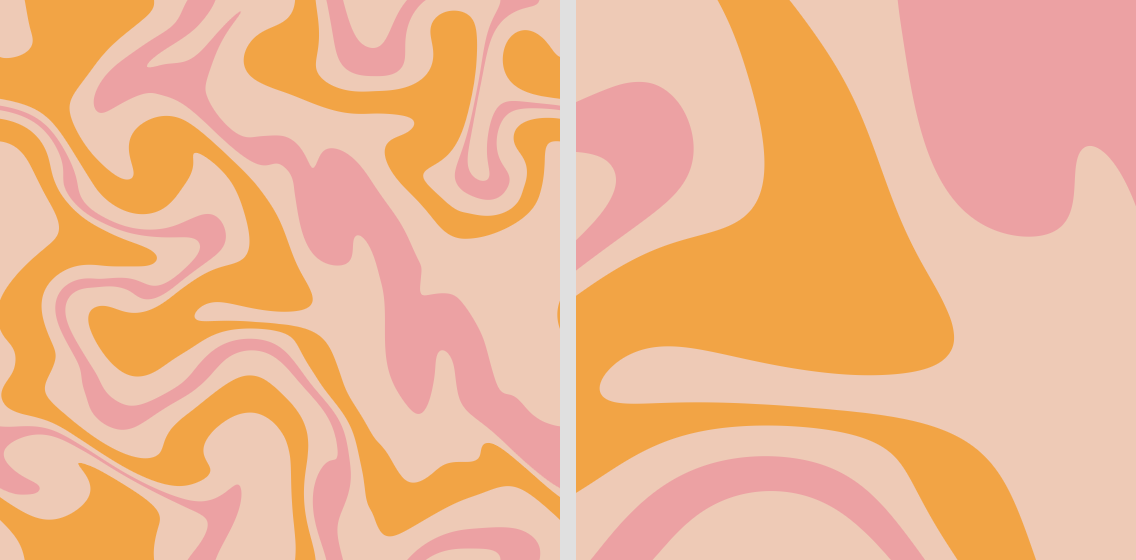
Left, the full canvas; right, a detail of the centre.
Write a Shadertoy shader that draws this pattern.

```glsl
// Seamless liquid marble: flat orange, cream and pink bands folded by a swirling flow.

#define WINDINGS vec2(2.0, 2.0)  // whole band cycles across and up the tile
#define BULGE 0.55               // how far noise bends the bands before stirring
#define BULGE_CELLS 3.0
#define STIR 0.18                // travel along the broad flow
#define STIR_CELLS 3.0
#define RIPPLE 0.04              // travel along the fine flow
#define RIPPLE_CELLS 6.0
#define STEPS 9
#define ORANGE_SHARE 0.33
#define PINK_SHARE 0.18
#define SEED 7.0

const float TAU = 6.2831853;
const vec3 CREAM = vec3(0.933, 0.792, 0.714);
const vec3 ORANGE = vec3(0.949, 0.643, 0.271);
const vec3 PINK = vec3(0.925, 0.631, 0.639);

float hash(vec2 p) {
    return fract(sin(dot(p, vec2(127.1, 311.7))) * 43758.5453);
}

// Slope of a random lattice gradient, wrapped after a whole number of cells
float corner(vec2 cell, vec2 offset, float cells, float seed) {
    float angle = TAU * hash(mod(cell, cells) + seed * vec2(17.0, 5.0));
    return dot(vec2(cos(angle), sin(angle)), offset);
}

// Tiling gradient noise over the unit square
float noise(vec2 p, float cells, float seed) {
    p *= cells;
    vec2 i = floor(p), f = p - i;
    vec2 u = f * f * f * (f * (f * 6.0 - 15.0) + 10.0);
    vec2 e = vec2(1.0, 0.0);
    float low = mix(corner(i, f, cells, seed),
                    corner(i + e.xy, f - e.xy, cells, seed), u.x);
    float high = mix(corner(i + e.yx, f - e.yx, cells, seed),
                     corner(i + e.xx, f - e.xx, cells, seed), u.x);
    return mix(low, high, u.y);
}

// Area-preserving velocity: the noise gradient turned by a right angle
vec2 swirl(vec2 p, float cells, float seed) {
    const float h = 0.02;
    vec2 e = vec2(h / cells, 0.0);
    float dx = noise(p + e.xy, cells, seed) - noise(p - e.xy, cells, seed);
    float dy = noise(p + e.yx, cells, seed) - noise(p - e.yx, cells, seed);
    return vec2(dy, -dx) / (2.0 * h);
}

void mainImage(out vec4 fragColor, in vec2 fragCoord) {
    vec2 p = fragCoord / iResolution.xy;

    // Carry the point along both flows
    for (int i = 0; i < STEPS; i++) {
        p += STIR / float(STEPS) * swirl(p, STIR_CELLS, SEED);
        p += RIPPLE / float(STEPS) * swirl(p, RIPPLE_CELLS, SEED + 1.0);
    }

    // Band phase: one cycle is pink, cream, orange, cream
    float phase = dot(p, WINDINGS) + BULGE * noise(p, BULGE_CELLS, SEED + 2.0);
    float band = abs(fract(phase) - 0.5) * 2.0;
    float pixel = 2.0 * length(vec2(dFdx(phase), dFdy(phase))) + 1e-5;

    // Flat colours with edges one pixel soft
    float orange = clamp((band - 1.0 + ORANGE_SHARE) / pixel + 0.5, 0.0, 1.0);
    float pink = clamp((PINK_SHARE - band) / pixel + 0.5, 0.0, 1.0);
    vec3 color = mix(mix(CREAM, ORANGE, orange), PINK, pink);
    fragColor = vec4(color, 1.0);
}
```
